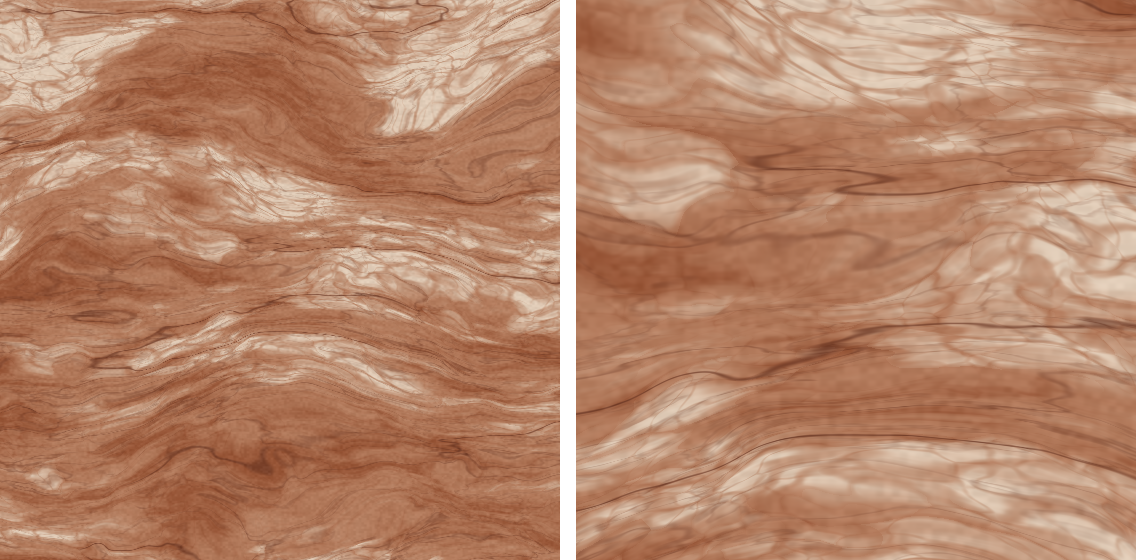
Left, the full canvas; right, a detail of the centre.
Reproduce this texture procedurally as a Shadertoy shader.

```glsl
// Rust and cream marble: warped horizontal bands carry pale, pebbly lenses.
// Layered sines and noise bend the flow, cellular noise draws the vein network,
// and thin noise contours add the dark seams and hairlines.

const vec3 DEEP_RUST = vec3(0.59, 0.33, 0.21);
const vec3 CLAY      = vec3(0.70, 0.48, 0.36);
const vec3 SAND      = vec3(0.77, 0.61, 0.505);
const vec3 CREAM     = vec3(0.88, 0.80, 0.72);
const vec3 SEAM      = vec3(0.40, 0.20, 0.13);

vec2 hash2(vec2 cell) {
    vec3 h = fract(cell.xyx * vec3(0.1031, 0.1030, 0.0973));
    h += dot(h, h.yzx + 33.33);
    return fract((h.xx + h.yz) * h.zy);
}

// Two independent smooth value noises in 0..1.
vec2 noise2(vec2 p) {
    vec2 i = floor(p), f = fract(p);
    vec2 u = f * f * f * (f * (f * 6.0 - 15.0) + 10.0);
    vec2 low  = mix(hash2(i), hash2(i + vec2(1, 0)), u.x);
    vec2 high = mix(hash2(i + vec2(0, 1)), hash2(i + vec2(1, 1)), u.x);
    return mix(low, high, u.y);
}

vec2 fbm2(vec2 p, int octaves) {
    vec2 sum = vec2(0.0);
    float weight = 0.5, total = 0.0;
    for (int i = 0; i < octaves; i++) {
        sum += weight * noise2(p);
        total += weight;
        weight *= 0.5;
        p = p * 2.03 + vec2(17.3, 9.1);
    }
    return sum / total;
}

// Cellular noise: x = gap between the two nearest seeds, y = random cell value.
vec2 cells(vec2 p) {
    vec2 i = floor(p), f = fract(p);
    float nearest = 8.0, second = 8.0, id = 0.0;
    for (int y = -1; y <= 1; y++)
    for (int x = -1; x <= 1; x++) {
        vec2 offset = vec2(x, y);
        vec2 seed = hash2(i + offset);
        float d = length(offset + seed - f);
        if (d < nearest) {
            second = nearest;
            nearest = d;
            id = fract(seed.x * 7.0 + seed.y * 13.0);
        } else {
            second = min(second, d);
        }
    }
    return vec2(second - nearest, id);
}

// Bends the straight strata into swells and folds.
vec2 flow(vec2 p) {
    p.y += 0.040 * sin(5.5 * p.x + 4.0 * p.y + 0.6);
    p.y += 0.018 * sin(11.0 * p.x - 9.0 * p.y + 2.0);
    p += vec2(0.26, 0.15) * (fbm2(p * vec2(2.6, 4.2) + 4.0, 4) - 0.5);
    return p + vec2(0.05, 0.022) * (fbm2(p * vec2(9.0, 15.0), 3) - 0.5);
}

// Loosens the cell grid so that its walls wander.
vec2 loosen(vec2 p) {
    return p + 1.1 * (noise2(p * 0.6) - 0.5) + 0.45 * (noise2(p * 1.9) - 0.5);
}

// Thin line along the middle contour of a noise field.
float seam(vec2 p, float width) {
    return 1.0 - smoothstep(0.0, width, abs(fbm2(p, 5).x - 0.5));
}

vec3 marbleRamp(float t) {
    vec3 color = mix(DEEP_RUST, CLAY, smoothstep(-0.05, 0.42, t));
    color = mix(color, SAND, smoothstep(0.36, 0.78, t));
    return mix(color, CREAM, smoothstep(0.70, 1.08, t));
}

void mainImage(out vec4 fragColor, in vec2 fragCoord) {
    vec2 p = fragCoord / iResolution.y;
    vec2 q = flow(p);

    // Strata from broad bands to fine fibres
    float band   = fbm2(q * vec2(2.3, 7.5) + 3.0, 5).x;
    float streak = fbm2(q * vec2(6.0, 38.0) + 11.0, 4).x;
    float fibre  = fbm2(q * vec2(22.0, 150.0), 3).x;

    // Pebbles and their vein walls at two scales
    vec2 pebble = cells(loosen(q * vec2(15.0, 38.0)));
    vec2 chip   = cells(loosen(q * vec2(33.0, 72.0) + 7.0));
    float wall  = 1.0 - smoothstep(0.0, 0.30, pebble.x);
    float crack = 1.0 - smoothstep(0.0, 0.22, chip.x);

    // Cream lenses gather where the band is light
    float lens = band + 0.15 * (pebble.y - 0.5) + 0.05 * (chip.y - 0.5)
               + 0.22 * (streak - 0.5);
    float pale = smoothstep(0.50, 0.64, lens);

    float tone = 0.43 + 0.85 * (band - 0.5) + 0.50 * (streak - 0.5)
               + 0.34 * (fibre - 0.5) + 0.40 * pale;
    tone -= wall * mix(0.07, 0.30, pale) + crack * mix(0.05, 0.13, pale);

    // Rust halos, then dark seams and hairlines along the flow
    float breakup = smoothstep(0.38, 0.62, noise2(q * vec2(5.0, 11.0)).y);
    vec2 seamPos = q * vec2(1.6, 8.0) + 21.0;
    tone -= 0.22 * seam(seamPos, 0.085);
    float line = 0.60 * breakup * seam(seamPos, 0.012);
    line += 0.30 * (1.0 - 0.6 * pale) * seam(q * vec2(3.5, 21.0) + 40.0, 0.022);
    line += 0.16 * seam(q * vec2(8.0, 44.0) + 60.0, 0.035);

    vec3 color = mix(marbleRamp(tone), SEAM, min(line, 0.75));
    color += 0.05 * (noise2(p * vec2(210.0, 260.0)).x - 0.5);
    fragColor = vec4(color, 1.0);
}
```
